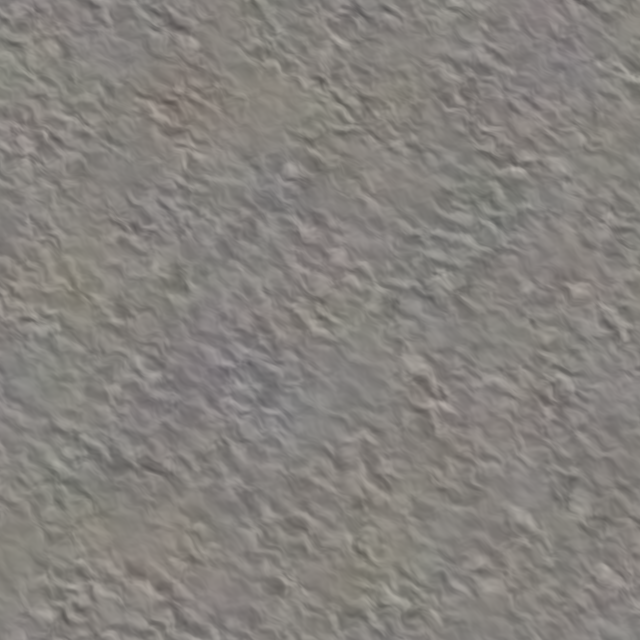
This texture is drawn by a Shadertoy shader. Its source:

```glsl
const vec3 STONE_GRAY = vec3(0.522, 0.508, 0.492);
const vec3 RED_GREEN = vec3(1.0, -0.6, 0.1);
const vec3 YELLOW_BLUE = vec3(0.5, 0.4, -1.0);
const float GRAIN_ANGLE = -0.66;

vec2 hashGradient(vec2 cell) {
    vec3 h = fract(cell.xyx * vec3(0.1031, 0.1030, 0.0973));
    h += dot(h, h.yzx + 33.33);
    return 2.0 * fract((h.xx + h.yz) * h.zy) - 1.0;
}

float cornerValue(vec2 cell, vec2 local, vec2 corner) {
    return dot(hashGradient(cell + corner), local - corner);
}

float gradientNoise(vec2 p) {
    vec2 cell = floor(p);
    vec2 f = p - cell;
    vec2 w = f * f * f * (f * (f * 6.0 - 15.0) + 10.0);
    float low = mix(cornerValue(cell, f, vec2(0, 0)), cornerValue(cell, f, vec2(1, 0)), w.x);
    float high = mix(cornerValue(cell, f, vec2(0, 1)), cornerValue(cell, f, vec2(1, 1)), w.x);
    return mix(low, high, w.y);
}

float fbm(vec2 p, int octaves, float gain) {
    float sum = 0.0;
    float weight = 1.0;
    for (int i = 0; i < octaves; i++) {
        sum += weight * gradientNoise(p);
        p = mat2(0.96, 0.28, -0.28, 0.96) * p * 1.9 + 17.3;
        weight *= gain;
    }
    return sum;
}

vec2 rotate(vec2 p, float angle) {
    float c = cos(angle);
    float s = sin(angle);
    return vec2(c * p.x + s * p.y, c * p.y - s * p.x);
}

// Flakes stretched along the grain, with ragged, partly flattened tops
float flakeHeight(vec2 p, float angle) {
    vec2 warp = vec2(gradientNoise(p * 34.0 + 5.0), gradientNoise(p * 34.0 + 71.0));
    vec2 q = rotate(p + 0.012 * warp, angle);
    float h = fbm(q * vec2(27.0, 50.0) + 40.0, 3, 0.5);
    return mix(h, 0.32 * smoothstep(-0.22, 0.28, h) - 0.16, 0.3);
}

// Pale flakes and dark pits, with a little slanted light on their edges
float flakeTone(vec2 p, vec2 lightOffset, float angle) {
    float here = flakeHeight(p, angle);
    float towardLight = flakeHeight(p + lightOffset, angle);
    return 0.7 * here + 0.36 * (here - towardLight);
}

// Faint broad stains of colour
vec3 stain(vec2 p, float strength) {
    float warm = fbm(p * 5.0 + 13.0, 3, 0.6);
    float yellow = fbm(p * 4.0 + 57.0, 3, 0.6);
    return strength * (RED_GREEN * warm * 0.7 + YELLOW_BLUE * yellow);
}

void mainImage(out vec4 fragColor, in vec2 fragCoord) {
    vec2 uv = fragCoord / iResolution.y;
    vec2 p = uv * (0.95 + 0.1 * uv.y);

    // Worn areas have less relief than rough ones
    float roughness = 0.9 + 1.3 * fbm(rotate(p, GRAIN_ANGLE) * vec2(8.0, 13.0) + 9.0, 2, 0.6);
    roughness = clamp(roughness, 0.4, 1.4);

    float grain = flakeTone(p, vec2(0.004, 0.007), GRAIN_ANGLE);
    float shade = 0.235 * roughness * grain;
    shade += 0.035 * fbm(p * 6.0 + 31.0, 3, 0.6);

    vec3 color = STONE_GRAY + shade * vec3(1.0, 0.98, 0.94) + stain(p, 0.02);
    fragColor = vec4(clamp(color, 0.0, 1.0), 1.0);
}
```
